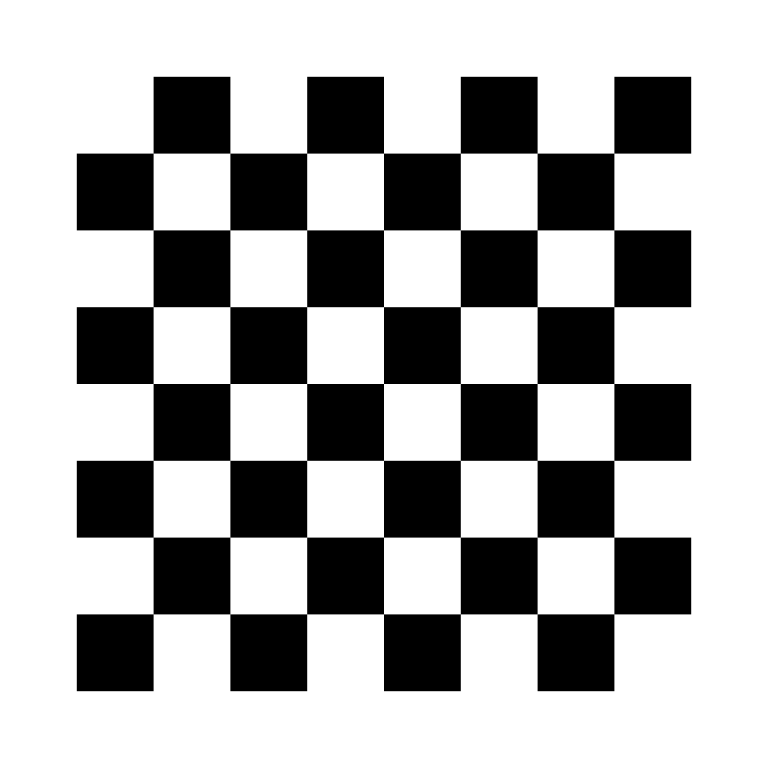
Reproduce this pattern procedurally as a Shadertoy shader.

```glsl
// Black and white checkerboard of 8 by 8 squares with a plain white margin.

// Square wave over unit cells: +1 in even cells, -1 in odd ones, box-filtered.
vec2 filteredSquareWave(vec2 p, float pixel) {
    vec2 edgeDistance = 0.5 - abs(mod(p + 0.5, 2.0) - 1.0);
    return clamp(edgeDistance / (0.5 * pixel), -1.0, 1.0);
}

void mainImage(out vec4 fragColor, in vec2 fragCoord) {
    // Ten cells span the canvas: one of margin on each side of the board
    float pixel = 10.0 / min(iResolution.x, iResolution.y);
    vec2 p = (fragCoord - 0.5 * iResolution.xy) * pixel + 5.0;

    // Coverage of the board area
    vec2 inside = clamp((4.0 - abs(p - 5.0)) / pixel + 0.5, 0.0, 1.0);
    float board = inside.x * inside.y;

    // Checks, held half a pixel inside the border so its edge blends only once
    vec2 q = clamp(p, 1.0 + 0.5 * pixel, 9.0 - 0.5 * pixel);
    vec2 wave = filteredSquareWave(q, pixel);
    float ink = board * (0.5 + 0.5 * wave.x * wave.y);

    fragColor = vec4(vec3(1.0 - ink), 1.0);
}
```
